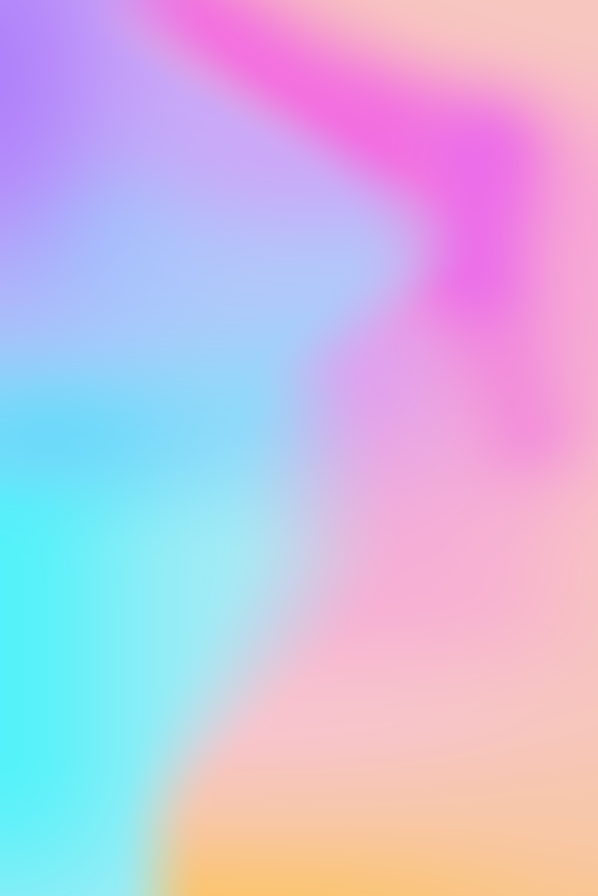
Reproduce this background procedurally as a WebGL 1 fragment shader.

```glsl
precision highp float;
// Soft pastel gradient: aqua and violet on the left, magenta ribbon over pink and amber on the right.

uniform vec2 u_resolution;

// Canvas space: x runs 0..1, y runs 0..HEIGHT from the bottom.
const float HEIGHT = 1.5;

// Cool side
const vec3 PALE_AQUA  = vec3(0.66, 0.92, 0.96);
const vec3 AQUA       = vec3(0.33, 0.95, 0.98);
const vec3 SKY        = vec3(0.42, 0.85, 0.98);
const vec3 SOFT_SKY   = vec3(0.58, 0.85, 0.98);
const vec3 PERIWINKLE = vec3(0.70, 0.78, 0.98);
const vec3 BABY_BLUE  = vec3(0.64, 0.79, 0.99);
const vec3 LAVENDER   = vec3(0.80, 0.66, 0.97);
const vec3 VIOLET     = vec3(0.69, 0.51, 0.98);

// Warm side
const vec3 AMBER   = vec3(0.985, 0.77, 0.44);
const vec3 APRICOT = vec3(0.97, 0.78, 0.66);
const vec3 BLUSH   = vec3(0.97, 0.77, 0.81);
const vec3 PINK    = vec3(0.97, 0.69, 0.83);
const vec3 ROSE    = vec3(0.97, 0.66, 0.83);
const vec3 PEACH   = vec3(0.97, 0.78, 0.75);
const vec3 ORCHID  = vec3(0.87, 0.63, 0.94);

// Ribbon
const vec3 HOT_PINK  = vec3(0.95, 0.43, 0.88);
const vec3 MAGENTA   = vec3(0.92, 0.42, 0.92);
const vec3 DEEP_ROSE = vec3(0.95, 0.53, 0.86);
const vec2 RIBBON_START = vec2(0.22, 1.54);
const vec2 RIBBON_BEND  = vec2(0.62, 1.27);
const vec2 RIBBON_CREST = vec2(0.80, 1.23);
const vec2 RIBBON_FALL  = vec2(0.79, 1.05);
const vec2 RIBBON_END   = vec2(0.88, 0.79);
const float RIBBON_WIDTH = 0.115;

// Elliptical Gaussian glow
float glow(vec2 p, vec2 centre, vec2 radius) {
  vec2 d = (p - centre) / radius;
  return exp(-dot(d, d));
}

// Gaussian stroke along the segment a-b
float stroke(vec2 p, vec2 a, vec2 b, float width) {
  vec2 ab = b - a;
  float t = clamp(dot(p - a, ab) / dot(ab, ab), 0.0, 1.0);
  return glow(p, a + ab * t, vec2(width));
}

vec3 coolSide(vec2 p) {
  vec3 c = mix(PALE_AQUA, SOFT_SKY, smoothstep(0.55, 0.82, p.y));
  c = mix(c, PERIWINKLE, smoothstep(0.80, 1.05, p.y));
  c = mix(c, LAVENDER, smoothstep(1.02, 1.25, p.y));
  c = mix(c, BABY_BLUE, 0.85 * glow(p, vec2(0.16, 1.09), vec2(0.17, 0.17)));
  c = mix(c, VIOLET, glow(p, vec2(-0.02, 1.38), vec2(0.20, 0.33)));

  // Saturated aqua along the left edge, capped by a sky blue pool
  float edge = glow(p, vec2(0.0, p.y), vec2(0.24, 1.0));
  float span = smoothstep(-0.22, 0.25, p.y) * smoothstep(0.84, 0.64, p.y);
  c = mix(c, AQUA, edge * span);
  return mix(c, SKY, 0.9 * glow(p, vec2(0.08, 0.77), vec2(0.22, 0.10)));
}

vec3 warmSide(vec2 p) {
  vec3 c = mix(AMBER, APRICOT, smoothstep(-0.02, 0.16, p.y));
  c = mix(c, BLUSH, smoothstep(0.10, 0.30, p.y));
  c = mix(c, PINK, smoothstep(0.28, 0.52, p.y));
  c = mix(c, ROSE, smoothstep(0.70, 1.00, p.y));
  c = mix(c, PEACH, smoothstep(1.12, 1.46, p.y));
  c = mix(c, PEACH, 0.8 * glow(p, vec2(1.05, 0.52), vec2(0.17, 0.30)));
  c = mix(c, APRICOT, 0.7 * glow(p, vec2(1.05, 0.10), vec2(0.36, 0.25)));
  c = mix(c, ORCHID, 0.95 * glow(p, vec2(0.58, 0.90), vec2(0.22, 0.23)));

  // Ribbon: overlapping soft strokes from the top edge round the bend and down
  c = mix(c, DEEP_ROSE, 0.75 * stroke(p, RIBBON_FALL, RIBBON_END, 0.095));
  c = mix(c, HOT_PINK, 0.95 * stroke(p, RIBBON_START, RIBBON_BEND, RIBBON_WIDTH));
  c = mix(c, HOT_PINK, 0.75 * stroke(p, RIBBON_BEND, RIBBON_CREST, RIBBON_WIDTH));
  return mix(c, MAGENTA, 0.85 * stroke(p, RIBBON_CREST, RIBBON_FALL, 0.10));
}

// 0 on the cool side, 1 on the warm side of a winding soft border
float warmMask(vec2 p) {
  float border = 0.265
    + 0.255 * smoothstep(0.10, 0.60, p.y)
    + 0.170 * smoothstep(0.86, 1.08, p.y)
    - 0.450 * smoothstep(1.10, 1.50, p.y);
  float softness = mix(0.08, 0.16, smoothstep(0.10, 0.50, p.y))
    - 0.05 * smoothstep(0.65, 0.90, p.y);
  return smoothstep(border - softness, border + softness, p.x);
}

void main() {
  vec2 p = gl_FragCoord.xy / u_resolution * vec2(1.0, HEIGHT);
  gl_FragColor = vec4(mix(coolSide(p), warmSide(p), warmMask(p)), 1.0);
}
```
